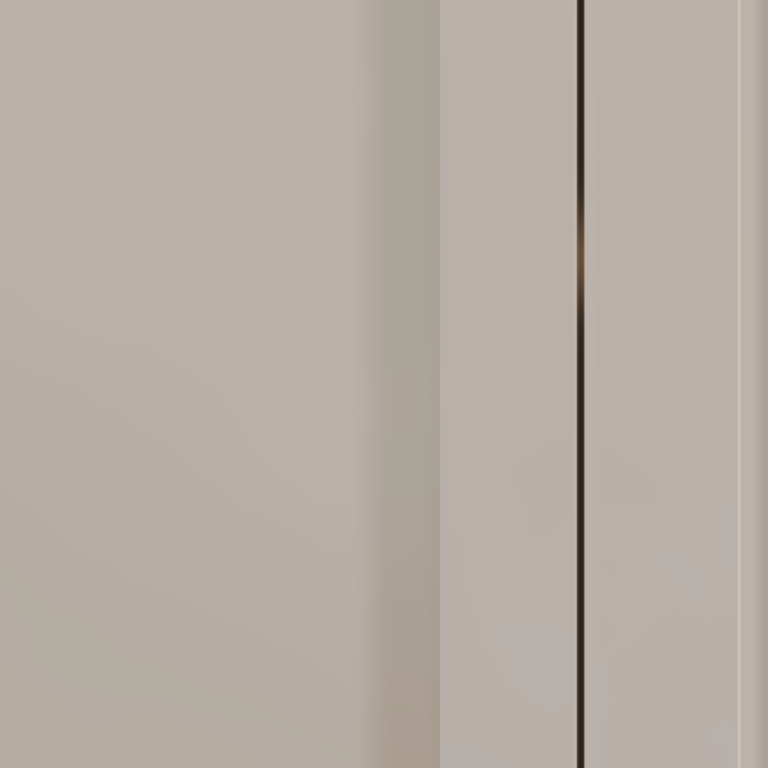
A Shadertoy shader for this texture:

```glsl
// Painted cabinet panels: a recessed panel falls into soft shadow beside a
// raised stile, with a dark vertical gap and a bright bevel at the right.
// Built from smoothstep bands, with layered sines for faint paint mottling.

const vec3 PAINT       = vec3(0.724, 0.690, 0.664);
const vec3 PAINT_WARM  = vec3(0.704, 0.674, 0.630);
const vec3 SHADOW      = vec3(0.672, 0.643, 0.596);
const vec3 SHADOW_WARM = vec3(0.664, 0.620, 0.568);
const vec3 GAP_DARK    = vec3(0.175, 0.135, 0.105);
const vec3 GAP_GLOW    = vec3(0.400, 0.300, 0.215);
const vec3 BEVEL_LIGHT = vec3(0.835, 0.780, 0.715);
const vec3 BEVEL_SIDE  = vec3(0.735, 0.700, 0.665);
const vec3 BEVEL_DARK  = vec3(0.670, 0.630, 0.595);

const float SHADOW_START = 0.455;
const float SHADOW_FULL  = 0.512;
const float STILE_EDGE   = 0.573;
const float GAP_X        = 0.7560;
const float GAP_HALF     = 0.0050;
const float GLOW_Y       = 0.665;
const float BEVEL_X      = 0.9625;
const float MOTTLE       = 0.0025;

// Antialiased step across one canvas pixel.
float edge(float at, float x) {
    float w = 0.75 / iResolution.x;
    return smoothstep(at - w, at + w, x);
}

// Soft bell of the given width.
float bell(float d, float width) {
    return exp(-d * d / (width * width));
}

// Broad, slow variation in the paint.
float mottle(vec2 p) {
    float sum = 0.0, amp = 0.5;
    for (int i = 0; i < 4; i++) {
        sum += amp * sin(p.x * 9.0 + 1.7 * sin(p.y * 6.0)) * sin(p.y * 8.0 + 1.3);
        p = mat2(0.8, 0.6, -0.6, 0.8) * p * 1.9 + 2.1;
        amp *= 0.55;
    }
    return sum;
}

// Recessed panel: warmer at the lower left, shaded toward the stile.
vec3 recessedPanel(vec2 uv) {
    float warmth = smoothstep(0.75, 0.05, uv.y + 0.55 * uv.x);
    vec3 col = mix(PAINT, PAINT_WARM, warmth);
    vec3 shade = mix(SHADOW_WARM, SHADOW, smoothstep(0.0, 0.4, uv.y));
    col = mix(col, shade, smoothstep(SHADOW_START, SHADOW_FULL, uv.x));
    return col - 0.012 * smoothstep(0.545, STILE_EDGE, uv.x);
}

// Raised stile, slightly lighter near the top.
vec3 stile(vec2 uv) {
    vec3 col = PAINT + vec3(0.008, 0.006, 0.002) * (uv.y - 0.5);
    return col + 0.008 * bell(uv.x - GAP_X - 0.012, 0.008);
}

// Dark slit with a narrow warm reflection part way up.
vec3 addGap(vec3 col, vec2 uv) {
    float d = uv.x - GAP_X;
    float mask = edge(-GAP_HALF, d) * (1.0 - edge(GAP_HALF, d));
    float glow = bell(uv.y - GLOW_Y, 0.065);
    vec3 inside = mix(GAP_DARK, GAP_GLOW, glow);
    float leftLip = 1.0 - smoothstep(-GAP_HALF, -0.0015, d);
    float rightLip = smoothstep(0.002, GAP_HALF, d);
    inside = mix(inside, SHADOW_WARM, 0.40 * leftLip + 0.28 * rightLip);
    col += 0.022 * bell(d + 0.0075, 0.0018);
    return mix(col, inside, mask);
}

// Rounded outer edge: side face, falloff and a thin lit ridge.
vec3 addBevel(vec3 col, vec2 uv) {
    vec3 side = mix(BEVEL_SIDE, BEVEL_DARK, smoothstep(0.975, 1.0, uv.x));
    col = mix(col, side, edge(BEVEL_X, uv.x));
    float ridge = bell(uv.x - BEVEL_X, 0.0022);
    return mix(col, BEVEL_LIGHT, 0.85 * ridge);
}

void mainImage(out vec4 fragColor, in vec2 fragCoord) {
    vec2 uv = fragCoord / iResolution.xy;
    vec3 col = mix(recessedPanel(uv), stile(uv), edge(STILE_EDGE, uv.x));
    col += MOTTLE * mottle(uv) * vec3(0.6, 0.8, 1.4);
    col = addGap(col, uv);
    col = addBevel(col, uv);
    fragColor = vec4(clamp(col, 0.0, 1.0), 1.0);
}
```
